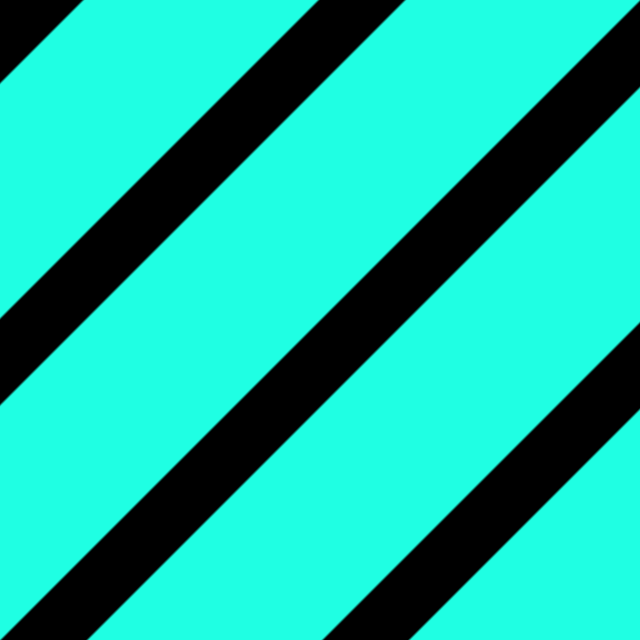
A WebGL 2 fragment shader for this pattern:

```glsl
#version 300 es
precision highp float;

// Black diagonal bands rising to the right across flat turquoise.
// The offset x - y is folded into one period, and the distance to
// the band centre gives a softly blended edge.

#define PERIOD 0.503        // horizontal spacing of the bands
#define BAND_WIDTH 0.1354   // horizontal width of one band
#define BAND_START 0.0009   // left edge of the band through the corner
#define EDGE_SOFTNESS 0.0036 // half width of the edge blend
#define TURQUOISE vec3(0.12, 1.0, 0.89)
#define BLACK vec3(0.0)

uniform vec2 u_resolution;
out vec4 outColor;

// Signed horizontal distance to the nearest band, negative inside it.
float bandDistance(float diagonal) {
    float fromCentre = diagonal - BAND_START - 0.5 * BAND_WIDTH;
    float folded = (fract(fromCentre / PERIOD + 0.5) - 0.5) * PERIOD;
    return abs(folded) - 0.5 * BAND_WIDTH;
}

void main() {
    vec2 uv = gl_FragCoord.xy / u_resolution;

    // Keep the blend at least about one pixel wide on small canvases.
    float blend = max(EDGE_SOFTNESS, 0.7 / min(u_resolution.x, u_resolution.y));
    float ground = smoothstep(-blend, blend, bandDistance(uv.x - uv.y));

    outColor = vec4(mix(BLACK, TURQUOISE, ground), 1.0);
}
```
